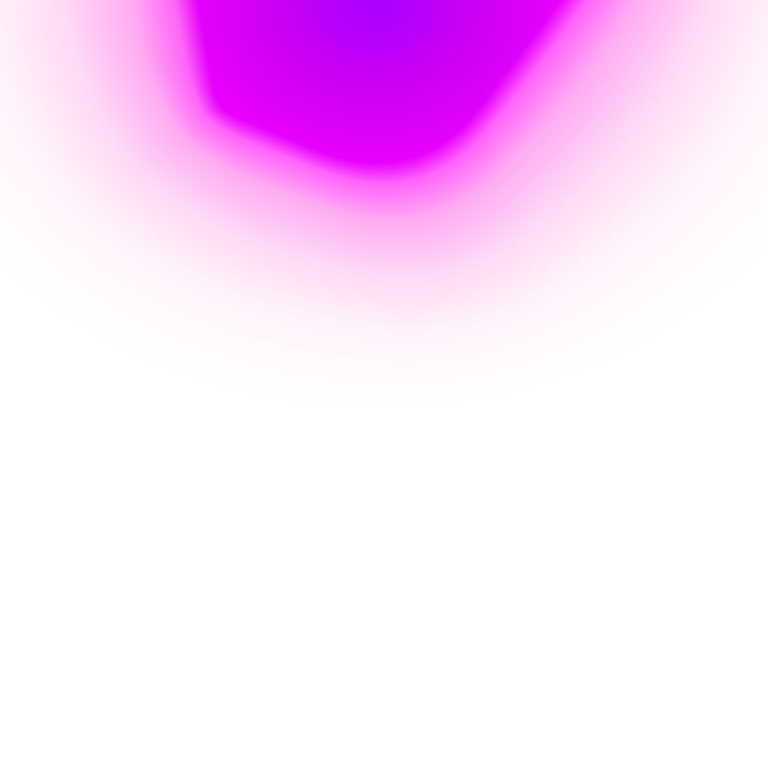
A Shadertoy shader for this background:

```glsl
// A violet, round-cornered light hanging from the top edge, glowing pink into white.

// Layout, in canvas units; distances are measured from the light's center
const vec2  LIGHT_CENTER = vec2(0.488, 1.0);
const vec2  GLOW_RADII   = vec2(0.651, 0.536);
const vec2  CORE_RADII   = vec2(0.245, 0.213);

// Core sides: outward normal (y points down) and offset
const vec3  LEFT_SIDE   = vec3(-0.985, 0.170, 0.227);
const vec3  BOTTOM_SIDE = vec3(-0.380, 0.925, 0.209);
const vec3  RIGHT_SIDE  = vec3( 0.800, 0.600, 0.193);
const float TIP_ROUNDING    = 0.138;
const float CORNER_ROUNDING = 0.026;
const float CORNER_SPREAD   = 1.2;

// Colors from the center outward
const vec3 VIOLET  = vec3(0.66, 0.00, 1.00);
const vec3 PURPLE  = vec3(0.79, 0.00, 0.96);
const vec3 MAGENTA = vec3(0.91, 0.00, 1.00);
const vec3 FUCHSIA = vec3(1.00, 0.39, 0.98);
const vec3 PINK    = vec3(1.00, 0.67, 0.95);
const vec3 BLUSH   = vec3(1.00, 0.85, 0.96);
const vec3 PALE    = vec3(1.00, 0.955, 0.985);
const vec3 WHITE   = vec3(1.0);

// Positions of the glow colors between core edge (0) and outer rim (1)
const float FUCHSIA_AT = 0.07;
const float PINK_AT    = 0.20;
const float BLUSH_AT   = 0.41;
const float PALE_AT    = 0.65;

float sideDistance(vec2 p, vec3 side) {
    return dot(p, side.xy) - side.z;
}

float smoothMax(float a, float b, float k) {
    float h = max(k - abs(a - b), 0.0) / k;
    return max(a, b) + h * h * k * 0.25;
}

// Signed distance to the core; its left corner rounds off further out
float coreDistance(vec2 p) {
    float tip = smoothMax(sideDistance(p, BOTTOM_SIDE),
                          sideDistance(p, RIGHT_SIDE), TIP_ROUNDING);
    float left = sideDistance(p, LEFT_SIDE);
    float rounding = CORNER_ROUNDING + CORNER_SPREAD * max(max(tip, left), 0.0);
    return smoothMax(tip, left, rounding);
}

// Distance along the ray from the center to the outer ellipse
float rimDistance(vec2 p) {
    float k = max(length(p / GLOW_RADII), 1e-4);
    return max(length(p) * (1.0 / k - 1.0), 0.0);
}

float ramp(float from, float to, float x) {
    return clamp((x - from) / (to - from), 0.0, 1.0);
}

vec3 coreColor(vec2 p) {
    float r = length(p / CORE_RADII);
    vec3 color = mix(VIOLET, PURPLE, ramp(0.0, 0.5, r));
    return mix(color, MAGENTA, ramp(0.5, 1.0, r));
}

vec3 addGlow(vec3 color, float t) {
    color = mix(color, FUCHSIA, ramp(0.0, FUCHSIA_AT, t));
    color = mix(color, PINK,  ramp(FUCHSIA_AT, PINK_AT, t));
    color = mix(color, BLUSH, ramp(PINK_AT, BLUSH_AT, t));
    color = mix(color, PALE,  ramp(BLUSH_AT, PALE_AT, t));
    return mix(color, WHITE,  ramp(PALE_AT, 1.0, t));
}

void mainImage(out vec4 fragColor, in vec2 fragCoord) {
    vec2 uv = fragCoord / iResolution.xy;
    vec2 p = vec2(uv.x - LIGHT_CENTER.x, LIGHT_CENTER.y - uv.y);

    // Blend by the relative position between core edge and glow rim
    float outside = max(coreDistance(p), 0.0);
    float t = outside / max(outside + rimDistance(p), 1e-5);

    fragColor = vec4(addGlow(coreColor(p), t), 1.0);
}
```
